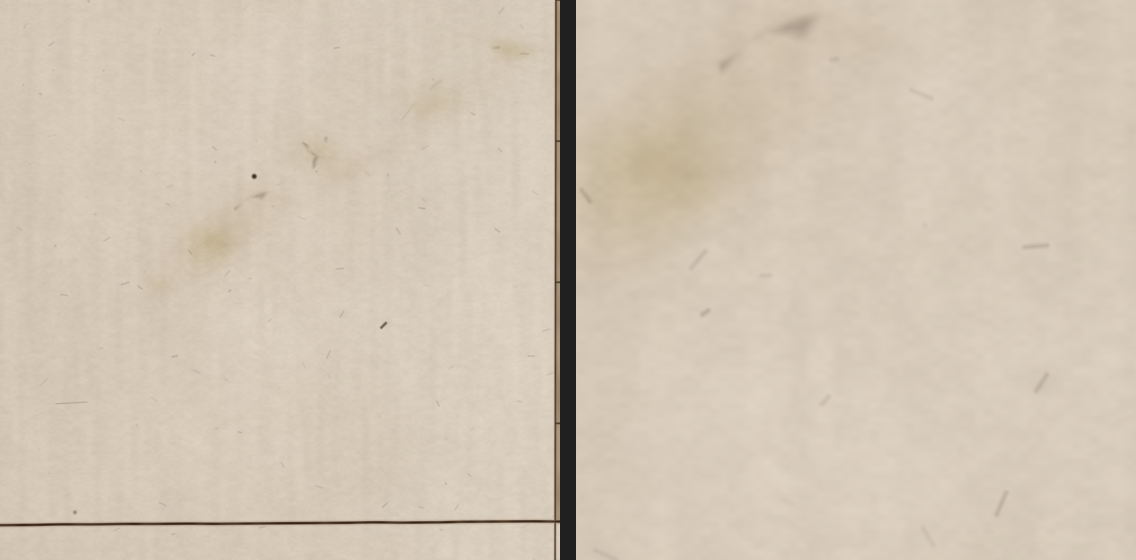
Left, the full canvas; right, a detail of the centre.
Write a WebGL 2 fragment shader that draws this texture.

```glsl
#version 300 es
precision highp float;

uniform vec2 u_resolution;
out vec4 outColor;

float hash(vec2 p) {
    return fract(sin(dot(p, vec2(127.1, 311.7))) * 43758.5453);
}

float noise(vec2 p) {
    vec2 i = floor(p), f = fract(p);
    f = f * f * (3.0 - 2.0 * f);
    return mix(mix(hash(i), hash(i + vec2(1, 0)), f.x),
               mix(hash(i + vec2(0, 1)), hash(i + vec2(1, 1)), f.x), f.y);
}

float fbm(vec2 p) {
    float sum = 0.0, amp = 0.5;
    for (int i = 0; i < 4; i++) {
        sum += amp * noise(p);
        p = p * 2.03 + 17.3;
        amp *= 0.5;
    }
    return sum / 0.9375;
}

float segment(vec2 p, vec2 a, vec2 b) {
    vec2 d = b - a;
    return length(p - a - d * clamp(dot(p - a, d) / dot(d, d), 0.0, 1.0));
}

float stroke(float dist, float halfWidth, float blur) {
    return 1.0 - smoothstep(halfWidth - blur, halfWidth + blur, dist);
}

float blot(vec2 p, vec2 center, vec2 size) {
    vec2 q = (p - center) / size;
    return exp(-dot(q, q));
}

// Faint short fibres and flecks, one candidate per grid cell
float flecks(vec2 p) {
    float ink = 0.0;
    vec2 cell = floor(p * 22.0);
    for (int y = -1; y <= 1; y++)
    for (int x = -1; x <= 1; x++) {
        vec2 id = cell + vec2(x, y);
        vec2 center = (id + vec2(hash(id + 3.1), hash(id + 8.7))) / 22.0;
        float angle = (hash(id + 5.3) - 0.5) * 2.4;
        vec2 reach = vec2(cos(angle), sin(angle)) * 0.007 * hash(id + 1.9);
        float mark = stroke(segment(p, center - reach, center + reach), 0.0012, 0.0018);
        ink = max(ink, mark * step(0.72, hash(id)) * hash(id + 6.4));
    }
    return ink;
}

void main() {
    vec2 uv = gl_FragCoord.xy / u_resolution;
    float blur = max(0.0016, 0.7 / u_resolution.y);

    // Paper: broad tone, vertical laid streaks, fine horizontal mottling
    vec3 color = vec3(0.842, 0.793, 0.727);
    color += vec3(0.012, 0.016, 0.02) * (smoothstep(0.2, 1.0, uv.x) - 0.5);
    color += vec3(0.04, 0.044, 0.05) * (fbm(uv * 4.5) - 0.5);
    color += 0.022 * (noise(uv * vec2(75.0, 9.0)) - 0.5);
    color += 0.034 * (fbm(uv * vec2(65.0, 110.0) + 40.0) - 0.5);
    color += 0.018 * (noise(uv * vec2(190.0, 240.0)) - 0.5);
    color -= vec3(0.12, 0.12, 0.11) * flecks(uv);

    // Diagonal water stain
    vec2 warped = uv + 0.035 * (vec2(fbm(uv * 14.0), fbm(uv * 14.0 + 31.0)) - 0.5);
    float band = exp(-pow((warped.y - 0.5 - 0.65 * (warped.x - 0.27)) / 0.05, 2.0));
    band *= smoothstep(0.22, 0.36, uv.x) * (1.0 - smoothstep(0.9, 0.98, uv.x));
    color -= vec3(0.035, 0.043, 0.06) * band * smoothstep(0.25, 0.75, fbm(uv * 9.0 + 5.0));
    float patches = blot(warped, vec2(0.38, 0.56), vec2(0.045, 0.035))
                  + 0.7 * blot(warped, vec2(0.57, 0.725), vec2(0.04, 0.035))
                  + 0.8 * blot(warped, vec2(0.91, 0.912), vec2(0.045, 0.016))
                  + 0.5 * blot(warped, vec2(0.78, 0.82), vec2(0.05, 0.03))
                  + 0.4 * blot(warped, vec2(0.28, 0.5), vec2(0.025, 0.02));
    color -= vec3(0.05, 0.055, 0.1) * patches;

    // Broken creases along the stain
    float crease = segment(warped, vec2(0.82, 0.893), vec2(0.885, 0.912));
    crease = min(crease, segment(warped, vec2(0.42, 0.618), vec2(0.485, 0.652)));
    crease = min(crease, segment(warped, vec2(0.56, 0.69), vec2(0.583, 0.755)));
    crease = min(crease, segment(warped, vec2(0.545, 0.738), vec2(0.57, 0.715)));
    float faint = segment(warped, vec2(0.71, 0.785), vec2(0.82, 0.89));
    float wear = smoothstep(0.25, 0.7, noise(uv * 45.0));
    color -= vec3(0.17, 0.17, 0.16) * wear * (stroke(crease, 0.002, 0.004) + 0.4 * stroke(faint, 0.001, 0.004));

    // Ink specks and a stray hair
    float speck = stroke(length(uv - vec2(0.454, 0.685)), 0.004, 0.003);
    speck = max(speck, 0.75 * stroke(segment(uv, vec2(0.681, 0.415), vec2(0.689, 0.423)), 0.002, 0.0025));
    speck = max(speck, 0.45 * stroke(length(uv - vec2(0.134, 0.085)), 0.003, 0.003));
    float hair = stroke(segment(uv, vec2(0.1, 0.279), vec2(0.155, 0.282)), 0.0008, 0.002);
    color = mix(color, vec3(0.22, 0.18, 0.13), max(speck, 0.25 * hair));

    // Darker strip with tick marks beyond the right rule
    float rulerX = 0.992 + 0.0015 * (uv.y - 0.5);
    float strip = smoothstep(rulerX - blur, rulerX + blur, uv.x);
    vec3 stripColor = vec3(0.61, 0.54, 0.43) + 0.1 * (noise(uv * vec2(60.0, 35.0)) - 0.5);
    color = mix(color, stripColor, strip * smoothstep(0.06, 0.075, uv.y) * 0.9);
    float tick = stroke(abs(fract((uv.y - 0.37) / 0.252) - 0.5) * 0.252, 0.0015, blur);
    color = mix(color, vec3(0.2, 0.15, 0.1), 0.8 * tick * strip * step(0.1, uv.y));

    // Ruled ink lines with a soft brown bleed
    float lineY = 0.0625 + 0.0065 * uv.x + 0.001 * (noise(vec2(uv.x * 18.0, 2.0)) - 0.5);
    float toLine = abs(uv.y - lineY);
    float toRuler = abs(uv.x - rulerX);
    float bleed = max(stroke(toLine, 0.003, 0.004), 0.8 * stroke(toRuler, 0.002, 0.003));
    color = mix(color, vec3(0.56, 0.44, 0.32), 0.55 * bleed);
    float pressure = 0.8 + 0.2 * noise(vec2(uv.x * 50.0, uv.y * 30.0));
    float ink = max(stroke(toLine, 0.0021, blur), 0.85 * stroke(toRuler, 0.0014, blur));
    color = mix(color, vec3(0.2, 0.13, 0.08), ink * pressure);

    outColor = vec4(color, 1.0);
}
```
